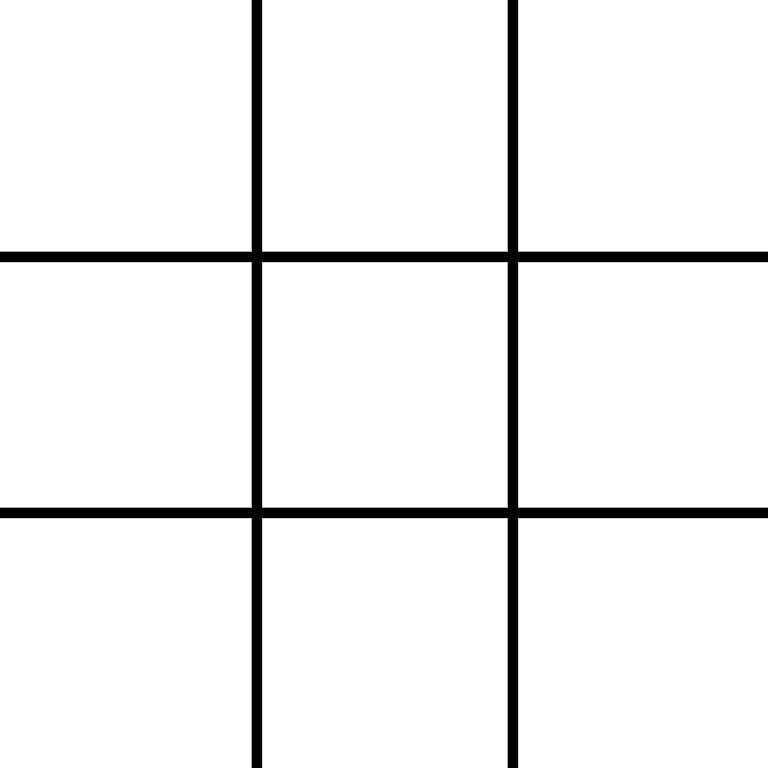
This pattern is drawn by a Shadertoy shader. Its source:

```glsl
const float CELLS = 3.0;                        // cells across and down
const float LINE_WIDTH = 0.0137;                // fraction of the canvas
const vec2 GRID_OFFSET = vec2(0.0012, -0.0012); // slight shift right and down
const vec3 PAPER_COLOR = vec3(1.0);
const vec3 LINE_COLOR = vec3(0.0);

// Distance per axis to the nearest inner grid line; the outer border stays open
vec2 innerLineDistance(vec2 p) {
    vec2 lineIndex = clamp(round(p * CELLS), 1.0, CELLS - 1.0);
    return abs(p - lineIndex / CELLS);
}

void mainImage(out vec4 fragColor, in vec2 fragCoord) {
    vec2 uv = fragCoord / iResolution.xy;
    vec2 pixel = 1.0 / iResolution.xy;

    // Signed distance to the line edges, smoothed over one pixel
    vec2 edge = innerLineDistance(uv - GRID_OFFSET) - 0.5 * LINE_WIDTH;
    vec2 coverage = clamp(0.5 - edge / pixel, 0.0, 1.0);
    float ink = max(coverage.x, coverage.y);

    fragColor = vec4(mix(PAPER_COLOR, LINE_COLOR, ink), 1.0);
}
```
